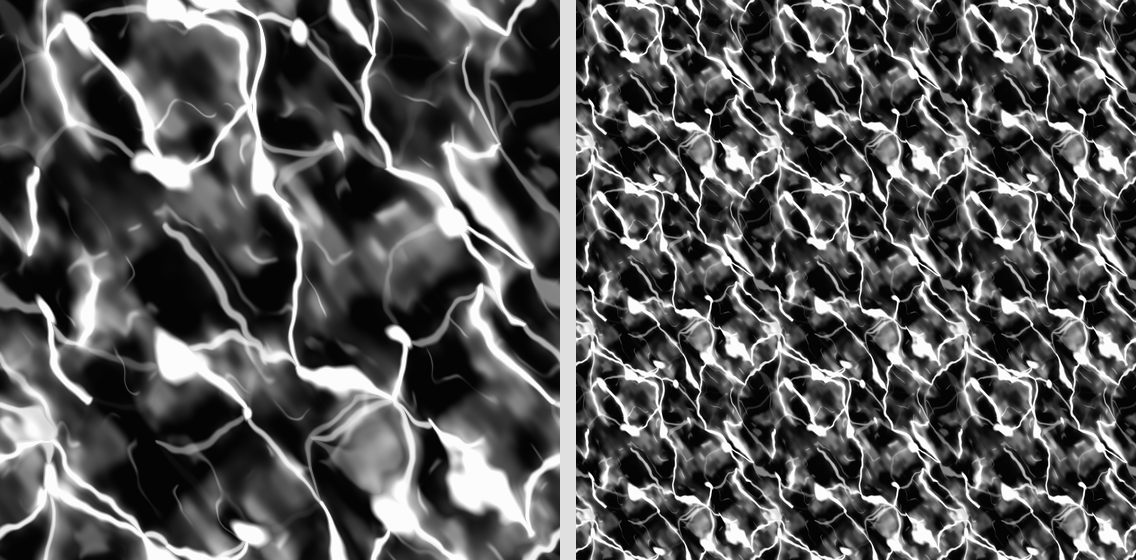
Left: one tile. Right: repeated 3 by 3.
This texture is drawn by a three.js fragment shader. Its source:

```glsl
// Draws a tiling web of bright slanted fibres with spindle bodies over dark hazy cells.
varying vec2 vUv;

const vec2 GRID = vec2(8.0, 6.0); // fibre nodes across and up

float hash(vec2 p, float seed) {
  vec3 q = fract((p.xyx + seed * 17.31) * vec3(0.1031, 0.1030, 0.0973));
  q += dot(q, q.yzx + 33.33);
  return fract((q.x + q.y) * q.z);
}

// Hash of a slanted lattice point, wrapped to the unit square
float slantHash(vec2 cell, vec2 rep, float seed) {
  float across = rep.y * cell.x;
  vec2 key = vec2(across + 3.0 * rep.x * cell.y, across - 4.0 * rep.x * cell.y);
  return hash(floor(mod(key + 0.5, 7.0 * rep.x * rep.y)), seed);
}

// Value noise stretched along the fibre direction (3, -4)
float slantNoise(vec2 uv, vec2 rep, float seed) {
  vec2 q = rep * vec2(4.0 * uv.x + 3.0 * uv.y, uv.x - uv.y);
  vec2 cell = floor(q);
  vec2 f = fract(q);
  f = f * f * f * (f * (f * 6.0 - 15.0) + 10.0);
  float low = mix(slantHash(cell, rep, seed), slantHash(cell + vec2(1.0, 0.0), rep, seed), f.x);
  float high = mix(slantHash(cell + vec2(0.0, 1.0), rep, seed), slantHash(cell + 1.0, rep, seed), f.x);
  return mix(low, high, f.y);
}

vec2 nodeAt(vec2 cell) {
  vec2 id = mod(cell, GRID);
  vec2 jitter = vec2(hash(id, 1.0), hash(id, 2.0)) - 0.5;
  return (cell + 0.5 + 0.75 * jitter) / GRID;
}

// Bent, tapered fibre: x is the solid core, y the soft glow
vec2 fibre(vec2 p, vec2 a, vec2 b, float bend, float radius, float bulge) {
  vec2 axis = b - a;
  float h = clamp(dot(p - a, axis) / dot(axis, axis), 0.0, 1.0);
  float arch = 4.0 * h * (1.0 - h);
  vec2 side = vec2(-axis.y, axis.x);
  float d = length(p - a - axis * h - side * bend * arch);
  float t = (h - 0.5) / 0.22;
  float r = radius * (0.55 + 0.45 * arch) + bulge * exp(-t * t);
  float reach = r + 0.012;
  return vec2(1.0 - smoothstep(r * 0.5, r + 0.005, d), exp(-d * d / (reach * reach)));
}

void main() {
  // Wavy and ragged distortion
  vec2 wave = vec2(slantNoise(vUv, vec2(2.0, 6.0), 3.0), slantNoise(vUv, vec2(2.0, 6.0), 4.0)) - 0.5;
  vec2 rough = vec2(slantNoise(vUv, vec2(9.0, 24.0), 5.0), slantNoise(vUv, vec2(9.0, 24.0), 6.0)) - 0.5;
  vec2 p = vUv + 0.06 * wave + 0.011 * rough;

  // Network of long fibres, cross links and clumps
  vec2 base = floor(p * GRID);
  float core = 0.0;
  float glow = 0.0;
  for (int j = -2; j <= 2; j++) {
    for (int i = -2; i <= 1; i++) {
      vec2 cell = base + vec2(float(i), float(j));
      vec2 id = mod(cell, GRID);
      vec2 node = nodeAt(cell);

      vec2 down = vec2(step(0.22, hash(id, 7.0)), -1.0);
      float thick = hash(id, 8.0);
      float bulge = 0.024 * smoothstep(0.65, 1.0, hash(id, 9.0));
      float gain = smoothstep(0.05, 0.5, hash(id, 10.0));
      vec2 strand = gain * fibre(p, node, nodeAt(cell + down),
        0.3 * (hash(id, 11.0) - 0.5), mix(0.003, 0.0095, thick * thick), bulge);

      vec2 over = vec2(1.0, step(0.65, hash(id, 12.0)));
      float linkGain = 0.95 * smoothstep(0.2, 0.95, hash(id, 13.0));
      vec2 link = linkGain * fibre(p, node, nodeAt(cell + over),
        0.7 * (hash(id, 14.0) - 0.5), 0.0045, 0.0);

      float size = 0.028 * smoothstep(0.7, 1.0, hash(id, 15.0));
      vec2 offset = p - node;
      float d = length(vec2(dot(offset, vec2(0.8, 0.6)), 0.6 * dot(offset, vec2(0.6, -0.8))));
      float clump = 1.0 - smoothstep(size * 0.6, size + 0.004, d);

      core = max(core, max(max(strand.x, link.x), clump * step(0.001, size)));
      glow = max(glow, max(strand.y, link.y));
    }
  }

  // Cloudy tissue and faint membranes between the fibres
  float cloud = slantNoise(p, vec2(3.0, 8.0), 16.0);
  float grain = slantNoise(vUv + 0.02 * wave, vec2(8.0, 17.0), 17.0);
  float patches = smoothstep(0.38, 0.85, cloud);
  float ridge = 1.0 - abs(2.0 * slantNoise(p, vec2(4.0, 9.0), 18.0) - 1.0);
  float membrane = smoothstep(0.8, 1.0, ridge) * smoothstep(0.3, 0.8, grain);
  float haze = 0.42 * patches * (0.35 + grain) + 0.28 * membrane;
  haze += 0.5 * glow * smoothstep(0.1, 0.85, 0.5 * (cloud + grain));

  float tone = 0.015 + haze * (1.0 - core) + 1.05 * core;
  gl_FragColor = vec4(vec3(clamp(tone, 0.0, 0.99)), 1.0);
}
```
